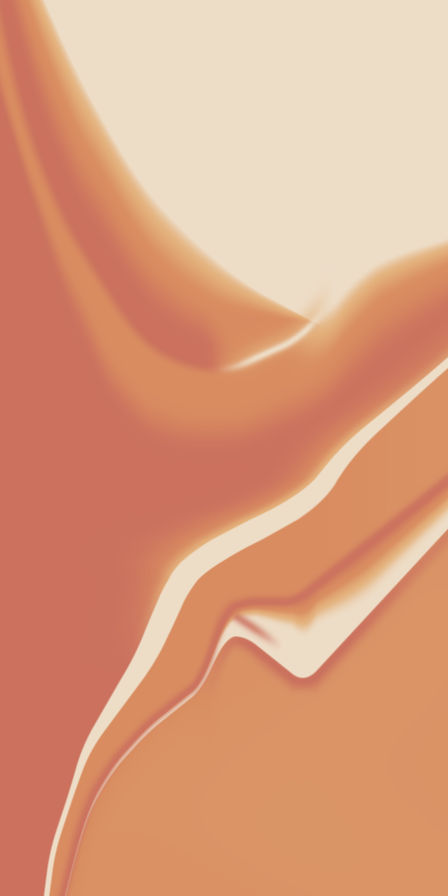
Give the GLSL for this background, as a WebGL 1 fragment shader.

```glsl
precision highp float;

uniform vec2 u_resolution;

const vec3 CREAM = vec3(0.93, 0.865, 0.78);
const vec3 GOLD = vec3(0.89, 0.69, 0.48);
const vec3 ORANGE = vec3(0.85, 0.55, 0.375);
const vec3 APRICOT = vec3(0.855, 0.58, 0.40);
const vec3 CORAL = vec3(0.795, 0.445, 0.37);

// Palette from cream (0) to coral (1)
vec3 warmth(float t) {
  vec3 c = mix(CREAM, GOLD, smoothstep(0.0, 0.36, t));
  c = mix(c, ORANGE, smoothstep(0.3, 0.64, t));
  return mix(c, CORAL, smoothstep(0.62, 1.0, t));
}

// Ramp whose corner is rounded over a half-width w
vec4 softRamp(vec4 d, float w) {
  vec4 s = max(d + w, 0.0);
  vec4 corner = min(s, 2.0 * w);
  return corner * corner / (4.0 * w) + max(s - 2.0 * w, 0.0);
}

// Approximate signed distance above a line that changes slope at each knot
float aboveCurve(vec2 p, float start, float slope, vec4 knotA, vec4 bendA,
                 vec4 knotB, vec4 bendB, float w) {
  vec4 a = p.x - knotA;
  vec4 b = p.x - knotB;
  float height = start + slope * p.x + dot(bendA, softRamp(a, w)) + dot(bendB, softRamp(b, w));
  float tilt = slope + dot(bendA, clamp(0.5 + 0.5 * a / w, 0.0, 1.0))
                     + dot(bendB, clamp(0.5 + 0.5 * b / w, 0.0, 1.0));
  return (p.y - height) * inversesqrt(1.0 + tilt * tilt);
}

float bell(float d, float w) {
  return exp(-d * d / (w * w));
}

// Relative position between two edges, from their distances
float between(float fromA, float fromB) {
  float a = max(fromA, 0.0);
  return a / (a + max(fromB, 0.0) + 0.0001);
}

float segmentDistance(vec2 p, vec2 a, vec2 b) {
  vec2 ab = b - a;
  return length(p - a - ab * clamp(dot(p - a, ab) / dot(ab, ab), 0.0, 1.0));
}

// Cream slope, dark fold and the glowing band under it
vec3 upperFolds(vec2 p) {
  float slope = aboveCurve(p, 2.235, -2.35, vec4(0.16, 0.3, 0.4, 0.54),
    vec4(0.55, 0.65, 0.28, 0.32), vec4(0.0), vec4(0.0), 0.06);
  float fold = aboveCurve(p, 1.95, -5.2, vec4(0.03, 0.13, 0.3, 0.39),
    vec4(2.45, 1.17, 0.88, 0.5), vec4(0.5, 0.68, 0.8, 0.88), vec4(0.65, 0.8, -0.75, -0.2), 0.05);
  float bandEnd = aboveCurve(p, 1.76, -3.3, vec4(0.17, 0.27, 0.37, 0.55),
    vec4(1.55, 1.1, 0.65, 0.45), vec4(0.7, 0.0, 0.0, 0.0), vec4(0.35, 0.0, 0.0, 0.0), 0.07);

  float shade = min(pow(between(-slope, fold) / 0.75, 0.6), 1.0);
  shade = mix(shade, min(shade, 0.66), smoothstep(0.44, 0.53, p.x));
  vec3 above = warmth(shade);

  float depth = between(-fold, bandEnd);
  float rightSide = smoothstep(0.62, 0.76, p.x);
  float base = mix(0.64, 0.64 * pow(smoothstep(0.0, 0.5, depth), 0.5), rightSide);
  vec3 below = warmth(mix(base, 1.0, smoothstep(0.3, 1.0, depth)));

  vec3 color = mix(below, above, smoothstep(-0.015, 0.015, fold));
  float glint = smoothstep(0.47, 0.58, p.x) * (1.0 - smoothstep(0.68, 0.75, p.x));
  color = mix(color, GOLD, 0.6 * glint * bell(fold - 0.012, 0.025));
  return mix(color, CREAM, glint * bell(fold - 0.003, 0.009));
}

// Orange field with the folded cream pool
vec3 lowerField(vec2 p, float aa) {
  vec4 knots = vec4(0.19, 0.25, 0.33, 0.455);
  float crest = aboveCurve(p, -0.572, 4.0, knots, vec4(-2.25, -0.65, -0.3, 2.5),
    vec4(0.502, 0.55, 0.66, 0.0), vec4(-2.9, -0.4, 0.8, 0.0), 0.028);
  float trough = aboveCurve(p, -0.588, 4.0, knots, vec4(-2.25, -0.65, -0.3, 1.7),
    vec4(0.5, 0.545, 0.68, 0.0), vec4(-2.4, -0.9, 1.88, 0.0), 0.028);

  float drift = sin(5.0 * p.x + 3.0 * p.y + sin(7.0 * p.y)) * sin(4.0 * p.y - 3.0 * p.x);
  vec3 color = mix(ORANGE, APRICOT, smoothstep(0.02, -0.08, crest) * (0.85 + 0.3 * drift));
  color = mix(color, APRICOT, 0.6 * smoothstep(0.7, 0.95, p.x));

  // Coral shadow under the pool
  float shadow = smoothstep(0.44, 0.56, p.x) * (1.0 - 0.5 * smoothstep(0.75, 1.0, p.x));
  color = mix(color, CORAL, shadow * bell(trough + 0.008, 0.018));

  // Pool, widest at its lowest point and fading to the right
  float t = between(trough, -crest);
  float reach = mix(0.48, 0.08, smoothstep(0.66, 0.84, p.x));
  vec3 pool = warmth(smoothstep(reach, 1.1, t) * 0.95);
  float dart = segmentDistance(p, vec2(0.53, 0.622), vec2(0.622, 0.562));
  pool = mix(pool, CORAL, 0.8 * bell(dart, 0.011) * (1.0 - smoothstep(0.56, 0.64, p.x)));
  float inside = smoothstep(-aa, aa, trough) * smoothstep(aa, -aa, crest);
  color = mix(color, pool, inside);
  return mix(color, CORAL, 0.9 * bell(crest - 0.003, 0.011));
}

void main() {
  vec2 p = gl_FragCoord.xy / u_resolution * vec2(1.0, 2.0);
  float aa = 1.2 / u_resolution.x;

  // Cream ribbon dividing the two halves
  float ribbon = -aboveCurve(p.yx, 0.104, 0.13, vec4(0.1, 0.33, 0.53, 0.7),
    vec4(0.2, 0.33, -0.22, 0.46), vec4(0.75, 0.885, 1.0, 0.0), vec4(0.95, -1.1, 0.4, 0.0), 0.045);
  float halfWidth = 0.006 + 0.021 * smoothstep(0.2, 0.65, p.y)
                  * (1.0 - 0.85 * smoothstep(0.75, 1.2, p.y));

  vec3 upper = upperFolds(p);
  float gap = max(ribbon - halfWidth, 0.0);
  float glow = smoothstep(0.5, 0.8, p.y) * (1.0 - 0.5 * smoothstep(0.95, 1.2, p.y));
  upper = mix(upper, ORANGE, glow * bell(gap, 0.05));
  upper = mix(upper, GOLD, glow * bell(gap, 0.014));

  vec3 color = mix(lowerField(p, aa), upper, smoothstep(-aa, aa, ribbon));
  color = mix(color, CREAM, smoothstep(aa, -aa, abs(ribbon) - halfWidth));
  gl_FragColor = vec4(color, 1.0);
}
```
